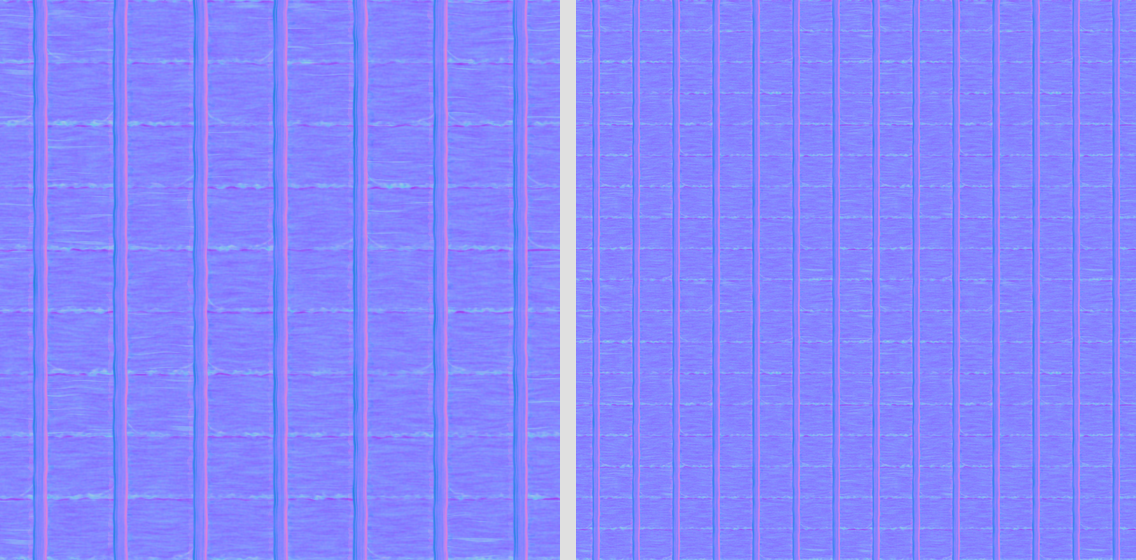
Left, the tile; right, the same tile 2 across and 2 down.
Give the GLSL for this texture map, as a WebGL 1 fragment shader.

```glsl
precision highp float;
// Tangent-space normal map of grained wooden panels between narrow upright posts, 7 by 9.

uniform vec2 u_resolution;

float hash(vec2 p) {
  vec3 q = fract(p.xyx * vec3(0.1031, 0.1030, 0.0973));
  q += dot(q, q.yzx + 33.33);
  return fract((q.x + q.y) * q.z);
}

float cornerSlope(vec2 cell, vec2 offset, vec2 period) {
  float angle = 6.2832 * hash(mod(cell, period));
  return dot(vec2(cos(angle), sin(angle)), offset);
}

// Gradient noise that wraps over the unit square; period holds whole numbers.
float noise(vec2 uv, vec2 period) {
  vec2 p = uv * period;
  vec2 c = floor(p);
  vec2 f = p - c;
  vec2 w = f * f * f * (f * (f * 6.0 - 15.0) + 10.0);
  vec2 e = vec2(1.0, 0.0);
  return mix(
    mix(cornerSlope(c, f, period), cornerSlope(c + e, f - e, period), w.x),
    mix(cornerSlope(c + e.yx, f - e.yx, period), cornerSlope(c + 1.0, f - 1.0, period), w.x),
    w.y);
}

float bell(float d, float width) {
  return exp(-d * d / (width * width));
}

// Horizontal wood grain with occasional longer scratches.
vec2 panelGrain(vec2 uv, vec2 panel) {
  vec2 p = uv + vec2(hash(panel), hash(panel + 17.0));
  p.y += 0.006 * noise(p, vec2(14.0, 18.0));
  float grain = 0.15 * noise(p, vec2(12.0, 90.0))
              + 0.19 * noise(p, vec2(28.0, 210.0))
              + 0.09 * noise(p, vec2(110.0, 256.0));
  float scratch = smoothstep(0.24, 0.5, noise(p, vec2(9.0, 150.0)))
                * smoothstep(0.35, 0.9, hash(panel + 5.0));
  return vec2(0.08 * noise(p, vec2(150.0, 230.0)) + 0.06 * scratch, grain + 0.22 * scratch);
}

// Vertical grain, a dark left edge and a bright right edge.
vec2 postSlope(vec2 uv, float x, float id) {
  float inside = 1.0 - smoothstep(0.065, 0.085, abs(x));
  float streaks = 0.24 * noise(uv, vec2(230.0, 5.0)) + 0.12 * noise(uv, vec2(250.0, 40.0));
  float wear = noise(uv + hash(vec2(id, 3.0)), vec2(7.0, 24.0));
  float left = bell(x + 0.074, 0.014) * (0.72 + 0.5 * wear);
  float groove = bell(x + 0.043, 0.010) * (0.1 + 0.35 * hash(vec2(id, 8.0)) + 0.4 * wear);
  float right = bell(x - 0.074, 0.015) * (0.82 - 0.4 * wear);
  float ridge = bell(x - 0.050, 0.010) * 0.28 * hash(vec2(id, 11.0));
  return vec2(inside * streaks - left - groove + right + ridge, 0.03 * noise(uv, vec2(90.0)));
}

// Ragged rims where the panels meet the posts.
vec2 rimSlope(vec2 uv, float x) {
  float fray = noise(uv, vec2(100.0, 130.0));
  float patches = smoothstep(-0.25, 0.3, noise(uv, vec2(7.0, 22.0)));
  float edge = 0.035 * fray + 0.02 * noise(uv, vec2(21.0, 60.0));
  float left = smoothstep(-0.155, -0.135, x + edge) * (1.0 - smoothstep(-0.100, -0.088, x));
  float right = smoothstep(0.088, 0.102, x) * (1.0 - smoothstep(0.115, 0.165, x + 2.0 * edge));
  return left * vec2(0.05 + 0.14 * patches + 0.12 * fray, 0.03)
       + right * vec2(-0.07 + 0.20 * fray, 0.06 + 0.12 * fray);
}

// Broken horizontal joint: raised lip, thin crack and chipped corners.
vec2 seamSlope(vec2 uv, float d, float x, vec2 id) {
  float fray = noise(uv, vec2(110.0, 160.0));
  float along = noise(uv + hash(id), vec2(50.0, 18.0));
  float strength = 0.55 + 0.6 * hash(id + 31.0);
  float lip = bell(d - 0.012 - 0.05 * fray, 0.034) * clamp(0.75 + 1.3 * along, 0.1, 1.3);
  float crack = bell(d + 0.026 + 0.015 * along, 0.018) * clamp(0.65 - 1.6 * along, 0.0, 1.2);
  float gap = x < 0.0 ? -0.085 - x : x - 0.085;
  float side = step(0.5, hash(id + 47.0));
  float chosen = step(0.6, hash(id + 53.0)) * (x < 0.0 ? side : 1.0 - side);
  float curve = 0.03 + 0.17 * exp(-max(gap, 0.0) / 0.09) + 0.04 * along;
  float chip = chosen * bell(d - curve, 0.022) * (1.0 - smoothstep(0.15, 0.32, gap));
  return strength * (lip * vec2(0.02 + 0.35 * fray, 0.40) + crack * vec2(0.16, -0.40))
       + chip * vec2(0.08 + 0.2 * fray, 0.20);
}

void main() {
  vec2 uv = gl_FragCoord.xy / u_resolution;
  vec2 grid = uv * vec2(7.0, 9.0);
  grid += vec2(0.016 * noise(uv, vec2(7.0, 36.0)), 0.035 * noise(uv, vec2(42.0, 9.0)));

  // Cell coordinates, measured from the post centre and from the joint.
  float x = fract(grid.x - 0.005) - 0.5;
  float d = fract(grid.y + 0.5) - 0.5;
  float post = mod(floor(grid.x - 0.005), 7.0);
  float column = mod(floor(grid.x - 0.505), 7.0);
  vec2 panel = vec2(column, mod(floor(grid.y), 9.0));
  vec2 seam = vec2(column, mod(floor(grid.y + 0.5), 9.0));
  float onPanel = smoothstep(0.080, 0.100, abs(x));

  // Sum the slopes of all layers.
  vec2 slope = vec2(0.045, 0.040);
  slope += onPanel * panelGrain(uv, panel);
  slope += postSlope(uv, x, post);
  slope += rimSlope(uv, x);
  slope += mix(0.12, 1.0, onPanel) * seamSlope(uv, d, x, seam);
  slope += 0.05 * vec2(noise(uv, vec2(240.0)), noise(uv + 0.37, vec2(240.0)));

  vec3 normal = normalize(vec3(slope, 1.0));
  gl_FragColor = vec4(0.5 + 0.5 * normal, 1.0);
}
```
